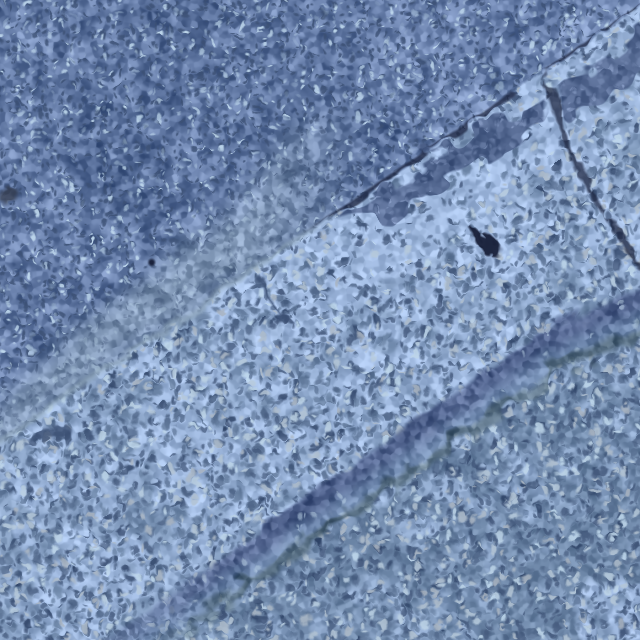
Write a WebGL 2 fragment shader that draws this texture.

```glsl
#version 300 es
precision highp float;
// Weathered blue-grey pavement: fine asphalt above, pebbled concrete with a groove below.
uniform vec2 u_resolution;
out vec4 fragColor;
const vec3 ASPHALT = vec3(0.37, 0.46, 0.63);
const vec3 DUST    = vec3(0.54, 0.63, 0.74);
const vec3 PASTE   = vec3(0.63, 0.73, 0.88);
const vec3 GRAVEL  = vec3(0.43, 0.53, 0.66);
const vec3 STONE   = vec3(0.23, 0.31, 0.45);
const vec3 CHIP    = vec3(0.76, 0.86, 0.94);
const vec3 TAR     = vec3(0.32, 0.40, 0.56);
const vec3 OLIVE   = vec3(0.33, 0.42, 0.49);
const vec3 BLACK   = vec3(0.09, 0.12, 0.22);

float hash(vec2 p) { return fract(sin(dot(p, vec2(127.1, 311.7))) * 43758.55); }
vec2 hash2(vec2 p) { return vec2(hash(p), hash(p + 57.3)); }

// Smooth cellular noise around zero: nearby cell values blended by distance.
float mottle(vec2 p) {
  vec2 cell = floor(p);
  float total = 0.0, weight = 0.0;
  for (int k = 0; k < 9; k++) {
    vec2 c = cell + vec2(k % 3 - 1, k / 3 - 1);
    vec2 d = c + hash2(c) - p;
    float w = exp(-6.0 * dot(d, d));
    total += w * hash(c + 19.7);
    weight += w;
  }
  return total / weight - 0.5;
}

// Scattered angular grains: x = coverage, y = random tone of the grain.
vec2 grains(vec2 p, float scale, float density, float radius, float seed) {
  p = p * scale + seed;
  vec2 cell = floor(p), best = vec2(0.0);
  float soft = 0.11 + 0.7 * scale / u_resolution.y;
  for (int k = 0; k < 9; k++) {
    vec2 c = cell + vec2(k % 3 - 1, k / 3 - 1);
    vec2 rnd = hash2(c + seed);
    float turn = 6.283 * rnd.x;
    vec2 d = p - c - hash2(c + 3.1);
    d = mat2(cos(turn), -sin(turn), sin(turn), cos(turn)) * d;
    d = abs(d * vec2(1.0, 1.1 + 0.9 * rnd.y) + 0.12 * d.yx * d.x);
    float shape = max(max(d.x, d.y), 0.68 * (d.x + d.y));
    float size = radius * mix(0.45, 1.15, hash(c + 8.9));
    float cover = 1.0 - smoothstep(size - soft, size + soft, shape);
    cover *= step(hash(c + seed + 23.0), density);
    if (cover > best.x) best = vec2(cover, hash(c + 31.0));
  }
  return best;
}

// Distance to a segment whose radius changes from ra to rb.
float taper(vec2 p, vec2 a, vec2 b, float ra, float rb) {
  float t = clamp(dot(p - a, b - a) / dot(b - a, b - a), 0.0, 1.0);
  return length(p - mix(a, b, t)) - mix(ra, rb, t);
}
float fill(float d, float soft) { return 1.0 - smoothstep(-soft, soft, d); }
float band(float v, float lo, float hi, float soft) { return fill(lo - v, soft) * fill(v - hi, soft); }

void main() {
  vec2 uv = gl_FragCoord.xy / u_resolution;
  float soft = 0.0015 + 1.0 / u_resolution.y;
  float broad = mottle(uv * 9.0), fine = mottle(uv * 42.0), grit = mottle(uv * 120.0);
  vec2 rough = uv + 0.012 * vec2(fine, grit);

  // Heights above the slab edge and above the groove axis.
  float edge = uv.y - 0.31 - 0.677 * uv.x + 0.014 * fine;
  float groove = uv.y + 0.145 - 0.7 * uv.x + 0.035 * smoothstep(0.85, 1.0, uv.x) + 0.016 * fine;
  float below = fill(groove + 0.03, 0.02);

  // Asphalt with a dusty strip beside the slab.
  float dust = band(edge + 0.08 * broad, -0.02, 0.055 + 0.2 * uv.x, 0.05) * fill(uv.x - 0.48, 0.12);
  vec3 road = mix(ASPHALT, DUST, 0.8 * dust) + 0.08 * broad + 0.14 * fine + 0.27 * grit;
  road += 0.06 * smoothstep(0.45, 0.9, uv.x);
  vec2 dark = grains(rough, 92.0, 0.5, 0.38, 11.0);
  vec2 pale = grains(rough, 84.0, 0.5, 0.36, 41.0);
  road = mix(road, STONE, dark.x * (0.8 - 0.45 * dust));
  road = mix(road, CHIP, pale.x * pale.y * (0.95 - 0.5 * dust));

  // Pebbled concrete, barer close to its upper rim, darker below the groove.
  float bare = band(edge, -0.15, 0.0, 0.035) * smoothstep(0.4, 0.6, uv.x);
  float corner = fill(length(uv - vec2(0.97, 0.03)) - 0.06 + 0.06 * fine, 0.03);
  float wear = 0.25 + 0.7 * below + 0.7 * broad + 1.1 * fine - 0.35 * bare - 0.8 * corner;
  vec3 concrete = mix(PASTE, GRAVEL, clamp(wear, 0.0, 1.0)) + 0.22 * grit;
  vec2 pebble = grains(rough, 52.0, mix(0.75, 0.3, bare), 0.42, 5.0);
  vec2 small = grains(rough, 78.0, mix(0.55, 0.2, bare), 0.42, 73.0);
  vec2 chip = grains(rough, 60.0, 0.42 + 0.1 * below - 0.25 * bare, 0.38, 29.0);
  concrete = mix(concrete, mix(STONE, GRAVEL, 0.9 * pebble.y) + 0.15 * grit, 0.9 * pebble.x);
  concrete = mix(concrete, mix(STONE, GRAVEL, small.y), 0.75 * small.x);
  concrete = mix(concrete, mix(CHIP, vec3(0.66, 0.70, 0.75), chip.y), 0.85 * chip.x);
  vec3 col = mix(road, concrete, fill(edge, 0.004));

  // Dark patches where the pale skin has flaked off.
  float ragged = edge + 0.035 * fine + 0.02 * broad;
  float flake = band(ragged, -0.08 * smoothstep(0.5, 0.66, uv.x), -0.005 - 0.04 * smoothstep(0.75, 0.83, uv.x), soft);
  flake *= band(uv.x + 0.03 * fine, 0.53, 0.845, 0.004);
  flake *= 1.0 - fill(taper(rough, vec2(0.62, 0.717), vec2(0.685, 0.763), 0.013, 0.007) + 0.012 * fine, soft);
  flake = max(flake, band(ragged, -0.085, -0.033, soft) * fill(0.87 - uv.x - 0.02 * fine, 0.005));
  col = mix(col, TAR + 0.2 * grit + 0.1 * fine + 0.15 * pale.x * pale.y, flake);

  // Slab rim: pale line on the left, open crack on the right.
  float opened = smoothstep(0.46, 0.54, uv.x);
  col = mix(col, vec3(0.58, 0.67, 0.74), 0.5 * fill(abs(edge) - 0.006, 0.006) * (1.0 - opened));
  col = mix(col, BLACK, 0.7 * opened * fill(abs(edge - 0.004) - 0.002 - 0.009 * fine, soft));

  // Groove with a dark upper lip, lighter floor and blotchy olive lower lip.
  float reach = smoothstep(0.16, 0.4, uv.x);
  vec3 trough = mix(vec3(0.42, 0.52, 0.67), vec3(0.31, 0.38, 0.55), smoothstep(-0.025, 0.015, groove));
  trough = mix(trough + 0.14 * fine + 0.24 * grit, CHIP, 0.5 * chip.x * step(0.75, chip.y));
  col = mix(col, trough, band(groove, -0.034, 0.033, 0.008) * mix(0.4, 0.92, reach));
  float lip = band(groove + 0.02 * fine, -0.052, -0.03, 0.008);
  col = mix(col, OLIVE + 0.3 * fine + 0.2 * grit, 0.8 * reach * lip);

  // Cracks, pit, slot and stains.
  float crack = taper(rough, vec2(0.853, 0.87), vec2(0.90, 0.735), 0.005, 0.002);
  crack = min(crack, taper(rough, vec2(0.90, 0.735), vec2(1.0, 0.58), 0.001, 0.004));
  float hairline = taper(rough, vec2(0.40, 0.565), vec2(0.45, 0.495), 0.002, 0.002);
  float pit = taper(rough, vec2(0.732, 0.643), vec2(0.765, 0.615), 0.002, 0.016);
  float slot = taper(rough, vec2(0.055, 0.318), vec2(0.10, 0.324), 0.006, 0.01);
  col = mix(col, BLACK, 0.7 * fill(crack + 0.012 * fine, soft));
  col = mix(col, STONE, 0.8 * fill(min(hairline + 0.006 * fine, slot), soft));
  col = mix(col, BLACK, 0.95 * fill(min(pit, length(uv - vec2(0.237, 0.59)) - 0.005), soft));
  col = mix(col, vec3(0.2, 0.23, 0.3), 0.75 * fill(length(rough - vec2(0.013, 0.694)) - 0.012, 0.005));
  fragColor = vec4(clamp(col, 0.0, 1.0), 1.0);
}
```
